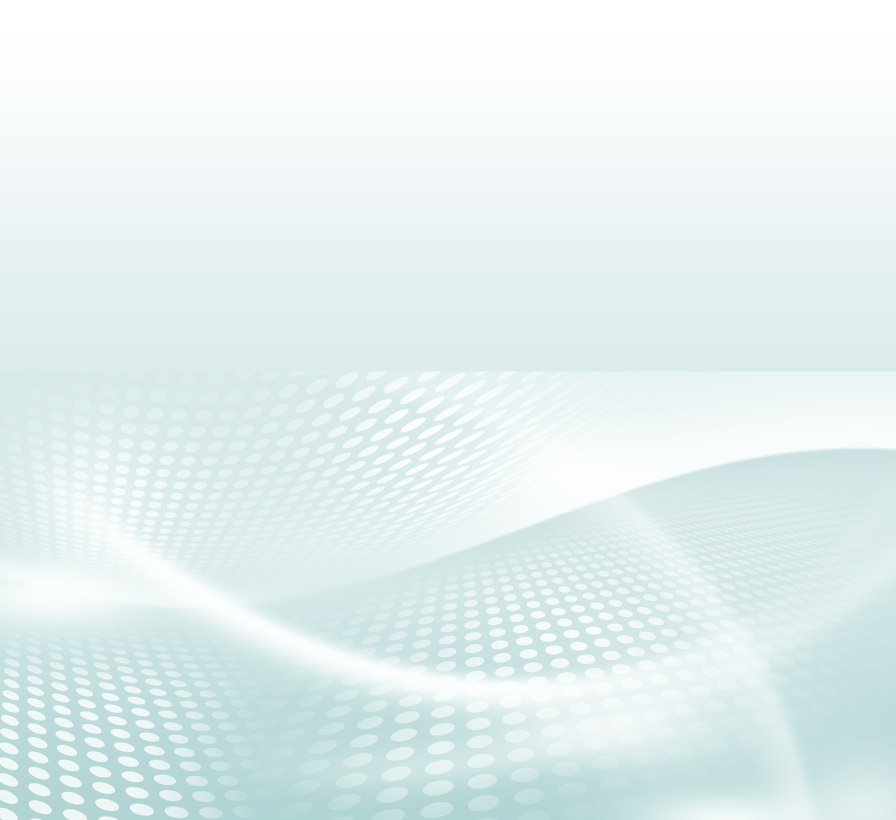
Reproduce this background procedurally as a Shadertoy shader.

```glsl
const vec2 CANVAS = vec2(1.0, 0.914);
const float HORIZON = 0.5;

const vec3 WHITE = vec3(0.995, 1.0, 1.0);
const vec3 SKY_LOW = vec3(0.855, 0.925, 0.92);
const vec3 SKY_MID = vec3(0.92, 0.95, 0.957);
const vec3 MIST = vec3(0.842, 0.916, 0.914);
const vec3 DEEP = vec3(0.685, 0.83, 0.825);
const vec3 SHADE = vec3(0.755, 0.855, 0.855);

const vec2 ARC_CENTER = vec2(0.32, -0.10);
const float ARC_RADIUS = 0.588;
const float DOT_RADIUS = 0.34;

// Soft lights: center and radii, then strengths
const int GLOW_COUNT = 8;
const vec4 GLOWS[GLOW_COUNT] = vec4[](
    vec4(0.645, 0.385, 0.11, 0.05), vec4(0.06, 0.25, 0.11, 0.035),
    vec4(0.10, 0.34, 0.07, 0.09), vec4(0.68, 0.10, 0.11, 0.04),
    vec4(0.81, 0.00, 0.10, 0.03), vec4(0.97, 0.01, 0.08, 0.06),
    vec4(0.76, 0.14, 0.13, 0.09), vec4(0.40, 0.29, 0.20, 0.06));
const float GLOW_STRENGTH[GLOW_COUNT] =
    float[](0.8, 0.9, 0.45, 0.6, 0.85, 0.6, 0.35, 0.3);

float glow(vec2 p, vec2 center, vec2 radii) {
    vec2 q = (p - center) / radii;
    return exp(-dot(q, q));
}

// Gaussian band with its own width on each side
float band(float d, float below, float above) {
    float q = d / (d > 0.0 ? above : below);
    return exp(-q * q);
}

// Height of the rising ridge
float ridge(float x) {
    return 0.327 - 0.087 * cos(3.14159 * (x - 0.22) / 0.74);
}

// Height of the hanging ribbon
float ribbon(float x) {
    float d = x - 0.586;
    return 0.146 + d * d * (d < 0.0 ? 0.82 : 1.0 + 1.9 * d * d);
}

// Turns a height difference into a distance
float trueDistance(float d, float pixel) {
    return d * pixel / max(length(vec2(dFdx(d), dFdy(d))), 1e-6);
}

// Discs in grid space, skewed into ellipses by the mapping
float dots(vec2 grid) {
    vec2 cell = fract(grid) - 0.5;
    float d = length(cell);
    vec2 n = cell / max(d, 1e-4);
    float blur = length(vec2(dot(n, dFdx(grid)), dot(n, dFdy(grid))));
    blur = max(blur, 1e-4) * 0.75;
    return 1.0 - smoothstep(DOT_RADIUS - blur, DOT_RADIUS + blur, d);
}

// Fan of columns crossed by bowl shaped rows
vec2 upperGrid(vec2 p) {
    float bend = p.x - 0.22;
    float rise = max(p.y - 0.69 * bend * bend - 0.224, 0.005);
    return vec2((p.x - 0.078) / max(p.y, 0.02) / 0.06, 11.8 * log(rise));
}

vec2 middleGrid(vec2 p) {
    float depth = max(0.419 - p.y, 0.02), side = p.x - 0.514;
    return vec2(side / depth / 0.13, 16.0 * log(max(depth + 0.15 * side, 0.01)));
}

vec2 lowerGrid(vec2 p) {
    float depth = max(0.484 - p.y, 0.02);
    float row = depth - 0.35 * p.x + 0.77 * p.x * p.x - 0.104;
    return vec2((p.x - 0.026) / depth / 0.08, 17.7 * log(max(row, 0.01)));
}

vec3 sky(float y) {
    float h = (y - HORIZON) / (CANVAS.y - HORIZON);
    vec3 low = mix(SKY_LOW, SKY_MID, smoothstep(-0.1, 0.5, h));
    return mix(low, WHITE, smoothstep(0.25, 0.95, h));
}

void mainImage(out vec4 fragColor, in vec2 fragCoord) {
    vec2 p = fragCoord / iResolution.xy * CANVAS;
    float pixel = CANVAS.y / iResolution.y;
    float ridgeD = trueDistance(p.y - ridge(p.x), pixel);
    float ribbonD = trueDistance(p.y - ribbon(p.x), pixel);
    float hazeD = p.y - 0.053 - 0.65 * (p.x - 0.4) * (p.x - 0.4);
    float arcD = length(p - ARC_CENTER) - ARC_RADIUS;
    float above = smoothstep(-0.003, 0.003, ridgeD);

    // Water tone, with a paler sheet outside the arc
    vec3 color = mix(DEEP, MIST, smoothstep(-0.05, 0.36, p.y));
    float sheet = above * smoothstep(-0.012, 0.012, arcD);
    color = mix(color, WHITE, 0.42 * sheet * smoothstep(0.26, 0.6, p.x));

    // Ambient lights
    float light = 0.0;
    for (int i = 0; i < GLOW_COUNT; i++) {
        float g = GLOW_STRENGTH[i] * glow(p, GLOWS[i].xy, GLOWS[i].zw);
        light = 1.0 - (1.0 - light) * (1.0 - g);
    }
    color = mix(color, WHITE, light);

    // Ridge: bright crest over a shaded underside
    float crest = band(ridgeD, 0.001, 0.065) * above * smoothstep(0.38, 0.65, p.x);
    color = mix(color, WHITE, 0.8 * crest);
    float under = (1.0 - above) * exp(min(ridgeD, 0.0) / 0.045);
    color = mix(color, SHADE, 0.55 * under * smoothstep(0.22, 0.6, p.x));
    color = mix(color, WHITE, 0.5 * band(ridgeD, 0.004, 0.02) * (1.0 - smoothstep(0.2, 0.4, p.x)));

    // Dot fields
    float upper = 0.95 * glow(p, vec2(0.48, 0.42), vec2(0.15, 0.12))
        + 0.75 * glow(p, vec2(0.14, 0.36), vec2(0.12, 0.09));
    upper *= smoothstep(0.0, 0.05, ridgeD);
    float middle = 0.85 * glow(p, vec2(0.63, 0.21), vec2(0.19, 0.10))
        + 0.5 * glow(p, vec2(0.48, 0.07), vec2(0.12, 0.08))
        + 0.25 * glow(p, vec2(0.85, 0.32), vec2(0.12, 0.07));
    middle *= smoothstep(0.0, 0.05, -ridgeD);
    float lower = (1.0 - smoothstep(0.14, 0.32, p.x)) * (1.0 - smoothstep(0.13, 0.23, p.y));
    color = mix(color, WHITE, min(upper, 1.0) * dots(upperGrid(p)));
    color = mix(color, WHITE, min(middle, 1.0) * dots(middleGrid(p)));
    color = mix(color, WHITE, 0.8 * lower * dots(lowerGrid(p)));

    // Ribbon, arc and low haze
    float ribbonLight = smoothstep(0.02, 0.18, p.x) * mix(0.95, 0.12, smoothstep(0.55, 0.92, p.x));
    color = mix(color, WHITE, ribbonLight * band(ribbonD, 0.026, 0.013));
    color = mix(color, WHITE, 0.4 * band(arcD, 0.035, 0.012) * smoothstep(0.45, 0.65, p.x));
    color = mix(color, WHITE, 0.35 * band(hazeD, 0.022, 0.03) * smoothstep(0.2, 0.5, p.x));

    float skyMask = smoothstep(-pixel, pixel, p.y - HORIZON);
    fragColor = vec4(mix(color, sky(p.y), skyMask), 1.0);
}
```
